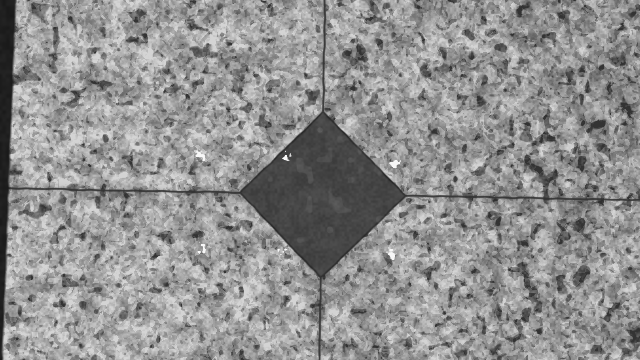
This texture is drawn by a Shadertoy shader. Its source:

```glsl
// Grey speckled granite tiles meeting around a dark diamond inlay, with thin seams and glints.

float hash(vec2 p) {
    vec3 q = fract(vec3(p.xyx) * 0.1031);
    q += dot(q, q.yzx + 33.33);
    return fract((q.x + q.y) * q.z);
}

float noise(vec2 p) {
    vec2 cell = floor(p), f = fract(p);
    f = f * f * (3.0 - 2.0 * f);
    return mix(mix(hash(cell), hash(cell + vec2(1, 0)), f.x),
               mix(hash(cell + vec2(0, 1)), hash(cell + vec2(1, 1)), f.x), f.y);
}

float fbm(vec2 p) {
    float sum = 0.0, amp = 0.5;
    for (int i = 0; i < 4; i++) {
        sum += amp * noise(p);
        p = mat2(1.6, 1.2, -1.2, 1.6) * p + 7.3;
        amp *= 0.5;
    }
    return sum / 0.9375;
}

// Random tone of the nearest crystal.
float crystalTone(vec2 p) {
    vec2 cell = floor(p);
    float nearest = 9.0, tone = 0.0;
    for (int j = -1; j <= 1; j++)
    for (int i = -1; i <= 1; i++) {
        vec2 id = cell + vec2(i, j);
        vec2 seed = id + vec2(hash(id), hash(id + 41.7));
        float d = distance(p, seed);
        if (d < nearest) { nearest = d; tone = hash(id + 17.1); }
    }
    return tone;
}

float segmentDistance(vec2 p, vec2 a, vec2 b) {
    vec2 ab = b - a;
    return length(p - a - ab * clamp(dot(p - a, ab) / dot(ab, ab), 0.0, 1.0));
}

// Signed distance to the line a-b, positive on its left side.
float lineSide(vec2 p, vec2 a, vec2 b) {
    vec2 dir = normalize(b - a);
    return dir.x * (p.y - a.y) - dir.y * (p.x - a.x);
}

float blob(vec2 p, vec2 centre, float radius) {
    vec2 d = (p - centre) / radius;
    return exp(-dot(d, d));
}

// Density of dark minerals: veins and clusters.
float mineralDensity(vec2 p) {
    float vein = exp(-40.0 * segmentDistance(p, vec2(0.96, 0.83), vec2(1.07, 1.0)));
    vein += 0.8 * exp(-35.0 * segmentDistance(p, vec2(1.29, 0.94), vec2(1.39, 0.84)));
    vein += 0.5 * exp(-45.0 * segmentDistance(p, vec2(0.50, 0.76), vec2(0.62, 0.62)));
    return vein + blob(p, vec2(1.46, 0.59), 0.06)
         + 0.7 * blob(p, vec2(0.44, 0.77), 0.04)
         + 0.6 * blob(p, vec2(1.66, 0.50), 0.05)
         + 0.5 * blob(p, vec2(1.55, 0.20), 0.12);
}

float granite(vec2 p) {
    vec2 warped = p + 0.012 * (vec2(noise(p * 45.0), noise(p * 45.0 + 19.0)) - 0.5);
    vec2 along = vec2(p.x - p.y, p.x + p.y);
    float cloud = fbm(warped * 24.0);
    float streak = noise(along * vec2(13.0, 42.0) + 5.0) - 0.5;
    float density = mineralDensity(p);
    float tone = 0.645 + 0.20 * (crystalTone(warped * 75.0) - 0.5);
    tone += 0.42 * (cloud - 0.5) + 0.10 * streak;
    tone += 0.16 * (noise(p * 170.0) - 0.5);
    float flecks = 0.6 * noise(warped * 52.0 + 31.0) + 0.4 * fbm(warped * 34.0 + 60.0);
    tone -= 0.27 * smoothstep(0.64, 0.74, flecks + 0.13 * density);
    float specks = noise(warped * 105.0 + 80.0);
    tone -= 0.16 * smoothstep(0.78, 0.88, specks + 0.08 * density);
    // Light falls off to the right and the upper corner.
    tone += 0.03 - 0.035 * p.x - 0.04 * smoothstep(0.9, 1.8, p.x) * p.y;
    return clamp(tone, 0.2, 0.83);
}

float slate(vec2 p) {
    return 0.27 + 0.07 * (fbm(p * 28.0) - 0.5) + 0.05 * (noise(p * 150.0) - 0.5)
         + 0.05 * smoothstep(0.74, 0.84, noise(p * 36.0 + 9.0));
}

void mainImage(out vec4 fragColor, in vec2 fragCoord) {
    vec2 p = fragCoord / iResolution.y;
    float px = 1.0 / iResolution.y;
    vec2 top = vec2(0.898, 0.692), right = vec2(1.130, 0.456);
    vec2 bottom = vec2(0.891, 0.225), left = vec2(0.664, 0.465);
    float tone = granite(p);

    // Seams between the four tiles
    vec2 q = p + 0.003 * (vec2(noise(p * 40.0), noise(p * 40.0 + 3.0)) - 0.5);
    float seam = min(segmentDistance(q, top, vec2(0.903, 1.02)),
                     segmentDistance(q, bottom, vec2(0.887, -0.02)));
    seam = min(seam, min(segmentDistance(q, left, vec2(0.0, 0.477)),
                         segmentDistance(q, right, vec2(1.80, 0.444))));
    tone *= 1.0 - 0.15 * exp(-seam * 120.0);
    tone = mix(tone, 0.20, 0.9 * (1.0 - smoothstep(0.002 - px * 0.5, 0.002 + px, seam)));

    // Diamond inlay with a darker rim
    float inlay = max(max(lineSide(q, top, right), lineSide(q, right, bottom)),
                      max(lineSide(q, bottom, left), lineSide(q, left, top)));
    float inlayTone = slate(p) - 0.11 * smoothstep(-0.008, -0.001, inlay);
    tone = mix(inlayTone, tone, smoothstep(-px, px, inlay));

    // Bright glints
    vec2 glints[6] = vec2[6](vec2(0.796, 0.565), vec2(0.560, 0.569), vec2(1.097, 0.546),
                             vec2(0.560, 0.308), vec2(0.782, 0.306), vec2(1.090, 0.294));
    for (int i = 0; i < 6; i++) {
        float glow = blob(p, glints[i], 0.018);
        float sparkle = smoothstep(0.62, 0.76, noise(p * 150.0 + float(i)) * 0.65 + glow * 0.42);
        tone = mix(tone, 0.97, sparkle * smoothstep(0.15, 0.5, glow));
    }

    // Dark border at the left
    float border = mix(0.007, 0.044, p.y);
    tone = mix(0.10 + 0.04 * noise(p * 90.0), tone, smoothstep(-0.002 - px, 0.002 + px, q.x - border));
    fragColor = vec4(vec3(tone), 1.0);
}
```
